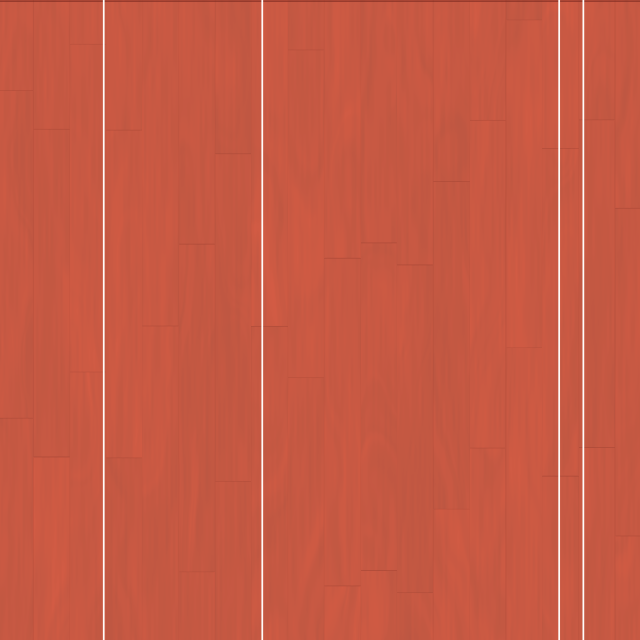
Give the GLSL for this texture, as a Shadertoy shader.

```glsl
// Red-stained plank floor with faint wood grain and thin white court lines.
// Each plank is a random slice through warped growth rings, which gives
// straight streaks or pointed arches; seams and lines are laid on top.

#define PLANK_WIDTH   0.0568
#define PLANK_LENGTH  0.512
#define FIRST_SEAM    0.0521
#define RING_DENSITY  7.0
#define GRAIN_AMOUNT  0.62
#define FIBRE_AMOUNT  0.34
#define TONE_AMOUNT   0.26
#define SEAM_WIDTH    0.0014
#define LINE_WIDTH    0.0027

const vec3 DARK_WOOD  = vec3(0.735, 0.338, 0.257);
const vec3 LIGHT_WOOD = vec3(0.828, 0.358, 0.266);
const vec3 SEAM_COLOR = vec3(0.60, 0.24, 0.18);
const vec3 EDGE_COLOR = vec3(0.50, 0.17, 0.13);
const vec3 LINE_COLOR = vec3(1.0, 0.985, 0.975);
const vec4 LINE_X     = vec4(0.1621, 0.4098, 0.8737, 0.9115);

float hash(vec2 p) {
    vec3 q = fract(vec3(p.xyx) * 0.1031);
    q += dot(q, q.yzx + 33.33);
    return fract((q.x + q.y) * q.z);
}

float noise(vec2 p) {
    vec2 cell = floor(p), f = fract(p);
    f = f * f * (3.0 - 2.0 * f);
    float low  = mix(hash(cell), hash(cell + vec2(1, 0)), f.x);
    float high = mix(hash(cell + vec2(0, 1)), hash(cell + vec2(1, 1)), f.x);
    return mix(low, high, f.y);
}

// Share of a pixel covered by a band of the given width at distance d
float band(float d, float width, float pixel) {
    float h = 0.5 * width, p = 0.5 * pixel;
    return clamp((min(d + p, h) - max(d - p, -h)) / pixel, 0.0, 1.0);
}

// Brightness of the grain, about 0 to 1; p spans one plank from 0 to 1
float woodGrain(vec2 p, vec2 id) {
    vec2 seed = vec2(hash(id + 11.0), hash(id + 47.0)) * 90.0 + 20.0;

    // Slice through the trunk: centre, depth and slope differ per plank
    float centre = mix(-0.9, 1.9, hash(id + 3.0));
    float slope  = mix(-1.7, 1.7, hash(id + 7.0));
    float depth  = mix(0.2, 0.9, hash(id + 19.0));
    float along  = slope > 0.0 ? p.y : p.y - 1.0;
    float warp   = noise(seed + p * vec2(1.3, 3.5)) - 0.5;
    float ripple = noise(seed + 5.0 + p * vec2(3.0, 13.0)) - 0.5;
    float radius = length(vec2(p.x - centre, depth + slope * along));
    radius += 0.65 * warp + 0.09 * ripple;

    float rings  = noise(vec2(radius * RING_DENSITY, seed.x));
    float fine   = noise(vec2(radius * RING_DENSITY * 2.1, seed.y));
    float fibre  = noise(seed + p * vec2(15.0, 7.0));
    float patchy = noise(seed + 31.0 + p * vec2(2.0, 4.0));
    float grain  = (0.65 * rings + 0.35 * fine - 0.5) * mix(0.6, 1.2, patchy);
    return 0.5 + GRAIN_AMOUNT * grain + FIBRE_AMOUNT * (fibre - 0.5)
         + 0.22 * (patchy - 0.5);
}

void mainImage(out vec4 fragColor, in vec2 fragCoord) {
    vec2 uv = fragCoord / iResolution.xy;
    vec2 pixel = 1.0 / iResolution.xy;

    // Staggered planks
    vec2 plank = vec2((uv.x - FIRST_SEAM) / PLANK_WIDTH, uv.y / PLANK_LENGTH);
    float column = floor(plank.x) + 20.0;
    plank.y += hash(vec2(column, 5.0)) + 3.0;
    vec2 id = vec2(column, floor(plank.y));
    vec2 local = fract(plank);

    // Stain tinted by grain and by plank
    float tone = woodGrain(local, id) + TONE_AMOUNT * (hash(id + 61.0) - 0.5);
    vec3 color = mix(DARK_WOOD, LIGHT_WOOD, clamp(tone, 0.0, 1.0));

    // Faint long seams and slightly stronger end joints
    vec2 toSeam = min(local, 1.0 - local) * vec2(PLANK_WIDTH, PLANK_LENGTH);
    float seamId = floor(plank.x + 0.5);
    float sideStrength = mix(0.06, 0.32, pow(hash(vec2(seamId + 30.0, 9.0)), 2.0));
    float endStrength = mix(0.2, 0.5, hash(vec2(column, floor(plank.y + 0.5))));
    float side = sideStrength * band(toSeam.x, SEAM_WIDTH, pixel.x);
    float end = endStrength * band(toSeam.y, SEAM_WIDTH, pixel.y);
    color = mix(color, SEAM_COLOR, max(side, end));

    // Dark top edge
    color = mix(color, EDGE_COLOR, 0.8 * band(uv.y - 0.9982, 0.0021, pixel.y));

    // White court lines
    float paint = 0.0;
    for (int i = 0; i < 4; i++)
        paint = max(paint, band(uv.x - LINE_X[i], LINE_WIDTH, pixel.x));
    color = mix(color, LINE_COLOR, paint);

    fragColor = vec4(color, 1.0);
}
```
